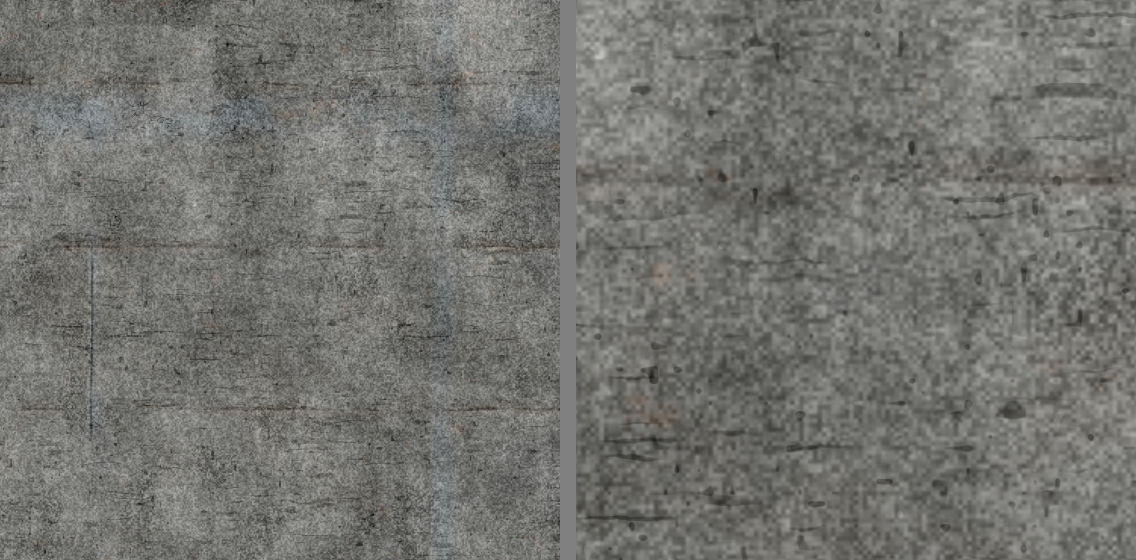
Left: the whole. Right: its middle third, enlarged.
This texture is drawn by a WebGL 2 fragment shader. Its source:

```glsl
#version 300 es
precision highp float;

#define BASE_TONE 0.455
#define MOTTLE 0.27
#define WEAVE 0.16
#define GRAIN 0.19
#define PIT_DEPTH 0.15
#define SCRATCH_DEPTH 0.11
#define SEAM_DEPTH 0.10
#define SEAM_GAP vec2(0.625, 0.29)
#define SEAM_START vec2(0.165, 0.85)
#define BLUE_TINT vec3(-0.022, 0.004, 0.030)
#define RUST_TINT vec3(0.050, 0.0, -0.030)

uniform vec2 u_resolution;
out vec4 fragColor;

float hash(vec2 cell) {
    uvec2 q = uvec2(ivec2(cell)) * uvec2(1597334673u, 3812015801u);
    uint n = (q.x ^ q.y) * 1597334673u;
    n = (n ^ (n >> 15)) * 2246822519u;
    n ^= n >> 13;
    return float(n >> 8) / 16777216.0;
}

// Signed value noise, about -0.5 to 0.5
float noise(vec2 p) {
    vec2 i = floor(p), f = fract(p);
    f = f * f * (3.0 - 2.0 * f);
    float low = mix(hash(i), hash(i + vec2(1, 0)), f.x);
    float high = mix(hash(i + vec2(0, 1)), hash(i + vec2(1, 1)), f.x);
    return mix(low, high, f.y) - 0.5;
}

float fbm(vec2 p) {
    float sum = 0.0, amp = 0.5;
    for (int i = 0; i < 5; i++) {
        sum += amp * noise(p);
        p = p * 2.03 + vec2(17.3, 41.7);
        amp *= 0.58;
    }
    return sum;
}

// Soft-edged line: 1 on the line, 0 beyond its width
float stroke(float dist, float width) {
    return 1.0 - smoothstep(0.3 * width, width, abs(dist));
}

// Soft band between two heights
float band(float y, float low, float high, float soft) {
    return smoothstep(low - soft, low + soft, y) * (1.0 - smoothstep(high - soft, high + soft, y));
}

void main() {
    vec2 uv = gl_FragCoord.xy / u_resolution;
    vec2 warped = uv + 0.012 * vec2(fbm(uv * 22.0), fbm(uv * 22.0 + 60.0));

    // Broad stains with ragged edges
    float stain = fbm(warped * vec2(9.0, 8.0) + 5.0);
    float blotch = smoothstep(0.05, 0.25, fbm(warped * vec2(15.0, 12.0) + 90.0));
    float tone = BASE_TONE + MOTTLE * stain - 0.05 * blotch;
    tone += 0.04 * noise(uv * 3.0 + 8.0);

    // Faint horizontal and vertical brushing
    tone += WEAVE * 0.6 * fbm(uv * vec2(12.0, 75.0) + 31.0);
    tone += WEAVE * 0.6 * fbm(uv * vec2(80.0, 14.0) + 73.0);

    // Sandy grain, rougher inside the dark stains
    float rough = 1.0 + 0.4 * blotch;
    tone += GRAIN * rough * noise(uv * 370.0);
    tone += GRAIN * 0.55 * noise(uv * 170.0 + 11.0);

    // Small dark pits and pale flecks
    float speck = noise(uv * 150.0 + 200.0) + 0.35 * noise(uv * 50.0 + 3.0);
    tone -= PIT_DEPTH * smoothstep(0.40, 0.52, speck);
    tone += 0.07 * smoothstep(0.40, 0.52, -speck);

    // Short horizontal scratches
    float scratch = noise(warped * vec2(19.0, 210.0) + 140.0) + 0.5 * fbm(uv * 9.0 + 44.0);
    tone -= SCRATCH_DEPTH * smoothstep(0.34, 0.50, scratch);

    // Worn panel seams in both directions
    vec2 wobble = 0.007 * vec2(fbm(uv * vec2(6.0, 30.0)), fbm(uv * vec2(30.0, 6.0) + 12.0));
    vec2 seam = (fract((uv + wobble - SEAM_START) / SEAM_GAP + 0.5) - 0.5) * SEAM_GAP;
    float wearX = smoothstep(-0.12, 0.22, fbm(uv * vec2(60.0, 9.0) + 25.0));
    float wearY = smoothstep(-0.12, 0.22, fbm(uv * vec2(14.0, 50.0) + 52.0));
    tone -= SEAM_DEPTH * (stroke(seam.y, 0.0035) * wearY + 0.5 * stroke(seam.x, 0.003) * wearX);
    tone -= 0.06 * stroke(seam.y - 0.008, 0.014) * wearY;
    tone += 0.035 * stroke(seam.x - 0.006, 0.016) * wearX;

    // Branching flakes below the upper seam
    float flakeArea = band(uv.y, 0.75, 0.84, 0.025) * band(uv.x, 0.16, 0.56, 0.06);
    float flakeLine = stroke(fbm(uv * vec2(15.0, 19.0) + 7.0), 0.014);
    flakeLine *= smoothstep(0.0, 0.12, fbm(uv * 24.0 + 300.0));
    tone -= 0.17 * flakeArea * flakeLine;
    tone += 0.05 * flakeArea * flakeLine * noise(uv * 120.0);

    // Long vertical crack with a pale edge
    float crackX = uv.x - 0.163 - 0.012 * fbm(vec2(uv.y * 7.0, 4.0));
    float crackSpan = band(uv.y, 0.22, 0.53, 0.02);
    float crack = stroke(crackX, 0.0028) * crackSpan;
    tone -= 0.13 * crack;
    tone += 0.05 * stroke(crackX + 0.005, 0.004) * crackSpan;

    // Bluish bloom, warm seams and rare rust specks
    float bloom = band(uv.y, 0.76, 0.83, 0.035) * smoothstep(-0.10, 0.18, fbm(uv * vec2(7.0, 11.0) + 81.0));
    float drip = stroke(seam.x, 0.025) * smoothstep(-0.05, 0.2, fbm(uv * vec2(9.0, 5.0) + 19.0));
    float blue = clamp(bloom + 0.6 * drip + crack, 0.0, 1.0);
    float warm = stroke(seam.y, 0.018) * wearY;
    float rust = smoothstep(0.24, 0.36, fbm(uv * vec2(26.0, 34.0) + 410.0));

    vec3 color = vec3(tone + 0.035 * bloom) + vec3(0.003, 0.003, -0.012);
    color += BLUE_TINT * blue + RUST_TINT * (0.35 * warm + 0.7 * rust);
    color += vec3(0.012, 0.0, -0.010) * fbm(uv * 6.0 + 500.0);
    fragColor = vec4(clamp(color, 0.0, 1.0), 1.0);
}
```
